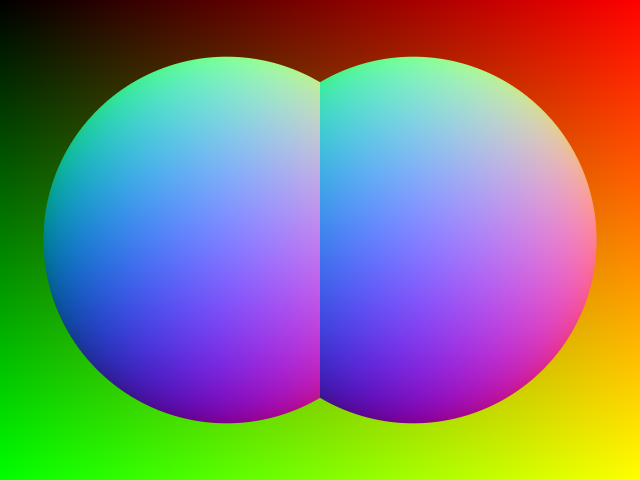
Write a WebGL 1 fragment shader that draws this texture map.

```glsl
precision highp float;
// Two overlapping spheres coloured by surface normal, over a red-green coordinate gradient.

uniform vec2 u_resolution;

// Lengths are fractions of the canvas height
#define SPHERE_RADIUS 0.3819
#define SPHERE_OFFSET 0.1944

// Hemisphere normal packed into the 0..1 colour range
vec3 normalColor(vec2 local) {
  vec2 slope = local / SPHERE_RADIUS;
  float facing = sqrt(max(0.0, 1.0 - dot(slope, slope)));
  return vec3(slope, facing) * 0.5 + 0.5;
}

// Antialiased sphere laid over the backdrop
vec3 drawSphere(vec3 backdrop, vec2 local, float pixel) {
  float edge = length(local) - SPHERE_RADIUS;
  float coverage = clamp(0.5 - edge / pixel, 0.0, 1.0);
  return mix(backdrop, normalColor(local), coverage);
}

void main() {
  vec2 uv = gl_FragCoord.xy / u_resolution;
  float pixel = 1.0 / u_resolution.y;
  vec2 p = (gl_FragCoord.xy - 0.5 * u_resolution) * pixel;

  // Backdrop: red grows rightward, green grows downward
  vec3 backdrop = vec3(uv.x, 1.0 - uv.y, 0.0);

  // Each sphere owns one half; they meet at a straight seam
  vec2 center = vec2(SPHERE_OFFSET, 0.0);
  vec3 leftHalf = drawSphere(backdrop, p + center, pixel);
  vec3 rightHalf = drawSphere(backdrop, p - center, pixel);
  float seam = clamp(p.x / pixel + 0.5, 0.0, 1.0);

  gl_FragColor = vec4(mix(leftHalf, rightHalf, seam), 1.0);
}
```
